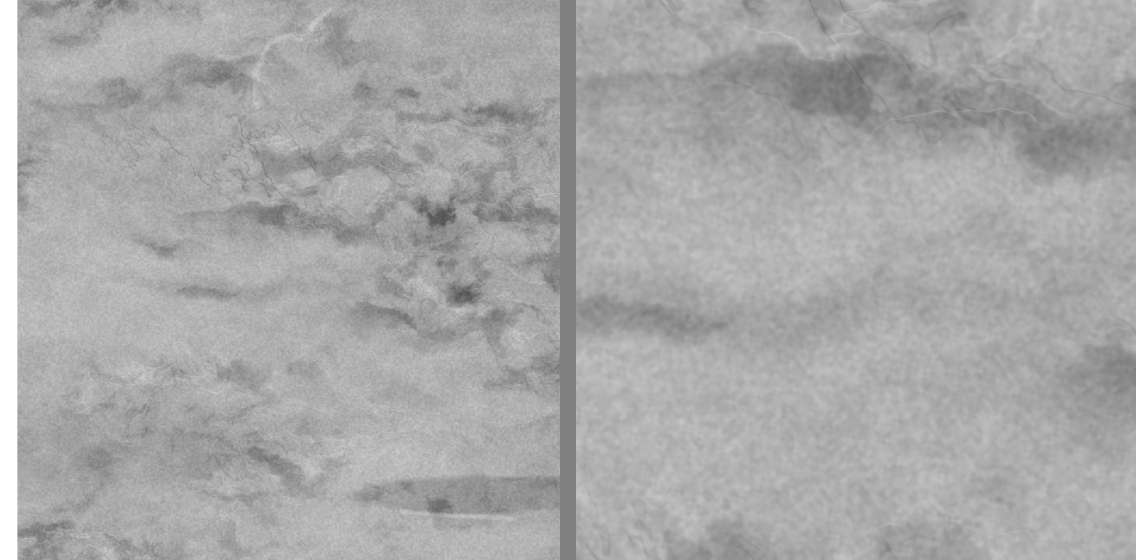
Left: the whole. Right: its middle third, enlarged.
Write a three.js fragment shader that draws this texture.

```glsl
// Weathered grey stone relief with streaks, dark hollows and fine veins beside a white left margin.
varying vec2 vUv;

const float MARGIN = 0.031;
const float STONE = 0.672;
const vec3 PAPER = vec3(1.0);

float hash(vec2 p) {
  vec3 q = fract(p.xyx * 0.1031);
  q += dot(q, q.yzx + 33.33);
  return fract((q.x + q.y) * q.z);
}

float noise(vec2 p) {
  vec2 i = floor(p), f = fract(p);
  f = f * f * (3.0 - 2.0 * f);
  return mix(mix(hash(i), hash(i + vec2(1.0, 0.0)), f.x),
             mix(hash(i + vec2(0.0, 1.0)), hash(i + vec2(1.0)), f.x), f.y);
}

vec2 rotate(vec2 p, float angle) {
  float c = cos(angle), s = sin(angle);
  return vec2(c * p.x + s * p.y, c * p.y - s * p.x);
}

float fbm(vec2 p) {
  float sum = 0.0, gain = 0.5;
  for (int i = 0; i < 5; i++) {
    sum += gain * noise(p);
    p = rotate(p, 0.5) * 2.03 + 17.3;
    gain *= 0.5;
  }
  return sum / 0.97;
}

// Soft rotated ellipse: 1 inside, 0 outside.
float blotch(vec2 p, vec2 center, vec2 radius, float angle, float softness) {
  float d = length(rotate(p - center, angle) / radius);
  return 1.0 - smoothstep(1.0 - softness, 1.0 + softness, d);
}

// Thin lines along the middle contour of a noise field.
float cracks(vec2 p, float width) {
  return 1.0 - smoothstep(0.0, width, abs(fbm(p) - 0.5));
}

float stroke(vec2 p, vec2 a, vec2 b, float width) {
  vec2 ab = b - a;
  float t = clamp(dot(p - a, ab) / dot(ab, ab), 0.0, 1.0);
  return 1.0 - smoothstep(0.3 * width, width, length(p - a - ab * t));
}

// Ledge with a crisp upper rim and a shadow fading downwards.
float ledge(vec2 p, float left, float right, float rim, float depth) {
  float below = rim - p.y;
  float span = smoothstep(left, left + 0.05, p.x) * (1.0 - smoothstep(right - 0.12, right, p.x));
  return span * smoothstep(-0.003, 0.006, below) * exp(-max(below, 0.0) / depth);
}

// Large shaded hollows, roughly where the relief sinks.
float hollows(vec2 p) {
  float d = 0.55 * blotch(p, vec2(0.33, 0.85), vec2(0.25, 0.045), 0.22, 0.6);
  d += 0.6 * blotch(p, vec2(0.04, 0.76), vec2(0.05, 0.10), 0.0, 0.7);
  d += 0.5 * blotch(p, vec2(0.10, 0.97), vec2(0.12, 0.04), 0.2, 0.7);
  d += 0.5 * blotch(p, vec2(0.69, 0.86), vec2(0.08, 0.045), -0.2, 0.7);
  d += 0.8 * blotch(p, vec2(0.86, 0.80), vec2(0.08, 0.020), 0.0, 0.6);
  d += 1.1 * blotch(p, vec2(0.79, 0.60), vec2(0.045, 0.04), -0.3, 0.6);
  d += 0.5 * blotch(p, vec2(0.90, 0.61), vec2(0.11, 0.04), 0.1, 0.7);
  d += 1.0 * blotch(p, vec2(0.29, 0.57), vec2(0.055, 0.016), -0.3, 0.6);
  d += 0.9 * blotch(p, vec2(0.40, 0.486), vec2(0.15, 0.018), -0.06, 0.6);
  d += 0.9 * blotch(p, vec2(0.83, 0.49), vec2(0.08, 0.022), -0.8, 0.6);
  d += 0.5 * blotch(p, vec2(0.70, 0.43), vec2(0.12, 0.04), -0.1, 0.7);
  d += 0.55 * blotch(p, vec2(0.17, 0.15), vec2(0.16, 0.03), 0.75, 0.7);
  d += 0.5 * blotch(p, vec2(0.47, 0.16), vec2(0.09, 0.03), 0.9, 0.7);
  return d;
}

// Smooth pale banks.
float banks(vec2 p) {
  float b = blotch(p, vec2(0.24, 0.92), vec2(0.24, 0.035), 0.15, 0.8);
  b += blotch(p, vec2(0.45, 0.545), vec2(0.28, 0.03), 0.0, 0.8);
  b += blotch(p, vec2(0.20, 0.43), vec2(0.35, 0.06), 0.05, 0.8);
  b += blotch(p, vec2(0.91, 0.28), vec2(0.08, 0.022), 0.0, 0.5);
  b += blotch(p, vec2(0.68, 0.13), vec2(0.24, 0.07), 0.5, 0.8);
  return b + blotch(p, vec2(0.88, 0.03), vec2(0.13, 0.035), 0.1, 0.5);
}

float stoneTone(vec2 p) {
  vec2 warp = vec2(fbm(p * 9.0), fbm(p * 9.0 + 41.0)) - 0.5;
  vec2 q = p + 0.075 * warp;
  float pale = clamp(banks(q), 0.0, 1.0);
  float rough = smoothstep(0.38, 0.65, fbm(q * vec2(4.0, 6.0) + 8.0)) * (1.0 - 0.8 * pale);
  float pits = smoothstep(0.42, 0.72, fbm(q * vec2(25.0, 36.0)));
  float tone = STONE + 0.13 * (fbm(q * vec2(3.0, 10.0) + 3.0) - 0.5) + 0.035 * pale;
  tone += 0.10 * (fbm(q * vec2(32.0, 46.0) + 70.0) - 0.5) * (1.0 - 0.6 * pale);

  // Hollows, pitted ground and ledges.
  tone -= hollows(q) * (0.065 + 0.13 * pits) + 0.12 * rough * pits;
  float drips = 0.7 + 0.6 * noise(p * vec2(90.0, 12.0));
  tone -= 0.12 * drips * ledge(q, 0.29, 0.62, 0.635, 0.04);
  float wedge = blotch(p + 0.025 * warp, vec2(0.87, 0.12), vec2(0.23, 0.034), 0.02, 0.15);
  tone -= wedge * (0.09 + 0.09 * pits);

  // Branching dark cracks and pale veins.
  float plateau = blotch(q, vec2(0.43, 0.73), vec2(0.25, 0.08), 0.0, 0.5);
  float branches = cracks(rotate(q, -0.9) * vec2(14.0, 30.0), 0.035);
  tone -= 0.085 * branches * max(plateau, 0.6 * rough);
  tone += 0.055 * cracks(q * vec2(9.0, 21.0) + 25.0, 0.025) * (0.25 + 0.75 * rough);
  float ridge = stroke(q, vec2(0.46, 0.81), vec2(0.49, 0.91), 0.007);
  ridge += stroke(q, vec2(0.49, 0.91), vec2(0.58, 0.97), 0.006);
  ridge += stroke(q, vec2(0.70, 0.52), vec2(0.88, 0.43), 0.012);
  ridge += stroke(p + 0.02 * warp, vec2(0.72, 0.09), vec2(0.92, 0.075), 0.006);
  return clamp(tone + 0.07 * min(ridge, 1.0), 0.36, 0.80);
}

void main() {
  float grain = noise(vUv * 260.0) + noise(rotate(vUv, 0.6) * 390.0 + 90.0) - 1.0;
  float tone = stoneTone(vUv) + 0.055 * grain;
  float inside = smoothstep(MARGIN - 0.0015, MARGIN + 0.0015, vUv.x);
  gl_FragColor = vec4(mix(PAPER, vec3(tone), inside), 1.0);
}
```
